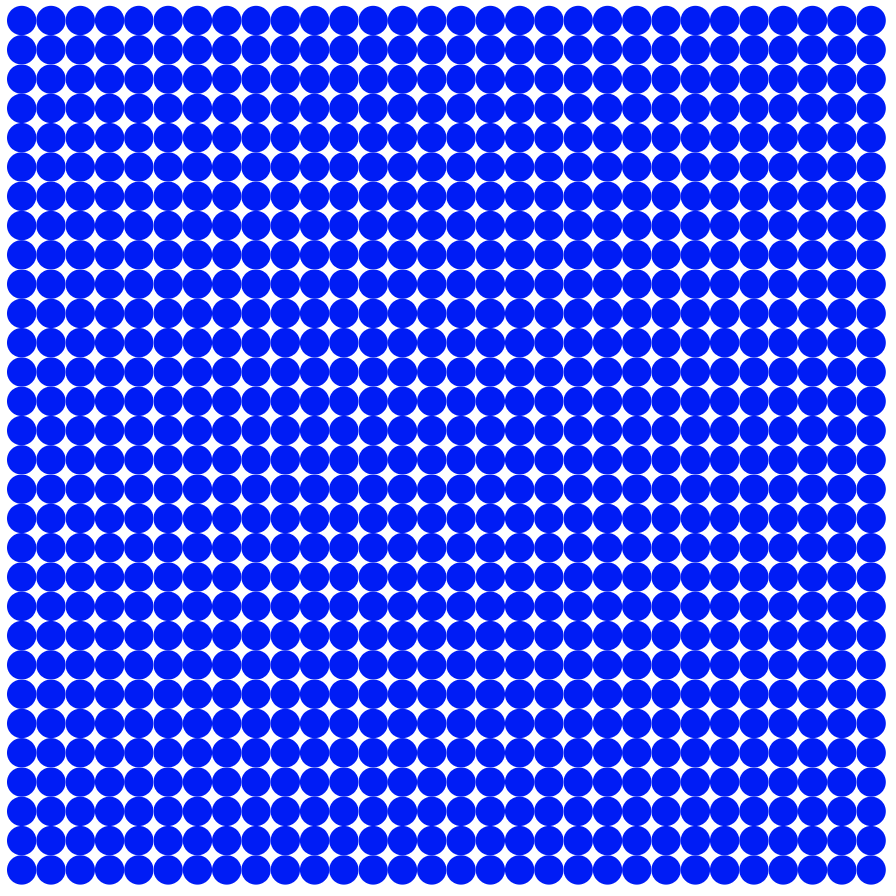
This pattern is drawn by a WebGL 1 fragment shader. Its source:

```glsl
precision highp float;

uniform vec2 u_resolution;

#define DOTS_PER_SIDE 30.0
#define PITCH 0.03269
#define RADIUS 0.01640
#define FIRST_CENTER vec2(0.0242, 0.0291)
#define DOT_COLOR vec3(0.0, 0.11, 0.96)
#define PAPER_COLOR vec3(1.0)

// Signed distance to the closest dot of the finite grid
float dotGridDistance(vec2 p) {
    vec2 cell = floor((p - FIRST_CENTER) / PITCH + 0.5);
    cell = clamp(cell, 0.0, DOTS_PER_SIDE - 1.0);
    return length(p - FIRST_CENTER - cell * PITCH) - RADIUS;
}

void main() {
    vec2 uv = gl_FragCoord.xy / u_resolution;
    float pixel = 1.0 / min(u_resolution.x, u_resolution.y);

    // One-pixel wide edge coverage
    float coverage = clamp(0.5 - dotGridDistance(uv) / pixel, 0.0, 1.0);
    gl_FragColor = vec4(mix(PAPER_COLOR, DOT_COLOR, coverage), 1.0);
}
```
